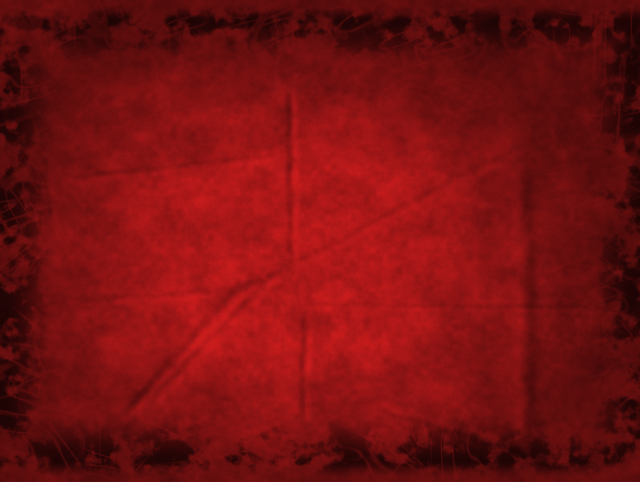
Give the GLSL for this texture, as a WebGL 1 fragment shader.

```glsl
precision highp float;
uniform vec2 u_resolution;

float hash(vec2 p) {
  vec3 q = fract(vec3(p.xyx) * 0.1031);
  q += dot(q, q.yzx + 33.33);
  return fract((q.x + q.y) * q.z);
}

float noise(vec2 p) {
  vec2 cell = floor(p);
  vec2 f = fract(p);
  f = f * f * (3.0 - 2.0 * f);
  float low = mix(hash(cell), hash(cell + vec2(1.0, 0.0)), f.x);
  float high = mix(hash(cell + vec2(0.0, 1.0)), hash(cell + 1.0), f.x);
  return mix(low, high, f.y);
}

mat2 rotation(float angle) {
  float c = cos(angle);
  float s = sin(angle);
  return mat2(c, s, -s, c);
}

float fbm(vec2 p) {
  float sum = 0.0;
  float weight = 0.5;
  mat2 turn = rotation(0.65);
  for (int i = 0; i < 5; i++) {
    sum += weight * noise(p);
    p = turn * p * 2.03 + 17.0;
    weight *= 0.5;
  }
  return sum / 0.97;
}

// Thin curved threads running in several directions
float fibers(vec2 p, float scale) {
  float sum = 0.0;
  vec2 bend = 0.025 * vec2(noise(p * 13.0), noise(p * 13.0 + 40.0));
  for (int i = 0; i < 5; i++) {
    float k = float(i);
    vec2 q = rotation(k * 1.26 + 0.3) * (p + bend) * scale;
    float n = noise(q * vec2(0.28, 1.0) + k * 31.0);
    float ridge = 1.0 - smoothstep(0.0, 0.11, abs(n - 0.5));
    sum += ridge * smoothstep(0.4, 0.75, noise(q * 0.22 + k * 19.0));
  }
  return min(sum, 1.5);
}

// Fold from a to b: a dark groove with a lit lip to its right
float crease(vec2 p, vec2 a, vec2 b, float width) {
  vec2 dir = normalize(b - a);
  float along = dot(p - a, dir);
  float side = dot(p - a, vec2(dir.y, -dir.x)) / width;
  side += 0.9 * (noise(p * 24.0) - 0.5);
  float ends = smoothstep(-0.01, 0.04, along)
             * (1.0 - smoothstep(-0.04, 0.01, along - length(b - a)));
  float groove = exp(-side * side);
  float lip = exp(-(side - 1.9) * (side - 1.9));
  return ends * (0.65 * lip - groove) * (0.6 + 0.7 * noise(p * 37.0));
}

float folds(vec2 p) {
  vec2 knot = vec2(0.603, 0.452);
  float f = 0.11 * crease(p, knot, vec2(0.597, 0.83), 0.007);
  f += 0.10 * crease(p, vec2(0.627, 0.11), vec2(0.629, 0.36), 0.007);
  f += 0.12 * crease(p, vec2(0.255, 0.14), vec2(0.49, 0.40), 0.009);
  f += 0.10 * crease(p, vec2(0.46, 0.385), knot, 0.008);
  f += 0.07 * crease(p, vec2(0.30, 0.155), vec2(0.56, 0.43), 0.008);
  f += 0.10 * crease(p, vec2(1.098, 0.66), vec2(1.105, 0.05), 0.014);
  f += 0.05 * crease(p, vec2(0.14, 0.378), vec2(0.46, 0.397), 0.006);
  f += 0.04 * crease(p, vec2(0.64, 0.37), vec2(1.25, 0.362), 0.005);
  f += 0.05 * crease(p, vec2(0.13, 0.63), vec2(0.58, 0.68), 0.006);
  f += 0.05 * crease(p, knot, vec2(1.08, 0.70), 0.007);
  f += 0.06 * crease(p, vec2(1.12, 0.05), vec2(0.78, 0.15), 0.007);
  f += 0.05 * crease(p, vec2(0.11, 0.49), vec2(0.09, 0.70), 0.006);
  return f;
}

// Rough dirt along the sides and just inside the top and bottom
float grimeBand(vec2 p, float aspect) {
  float side = min(p.x, aspect - p.x);
  float cap = min(p.y, 1.0 - p.y);
  float sides = 1.0 - smoothstep(0.01, 0.13, side);
  float caps = 1.0 - smoothstep(0.04, 0.15, cap);
  return max(sides, caps) * smoothstep(0.005, 0.045, cap);
}

void main() {
  vec2 uv = gl_FragCoord.xy / u_resolution;
  float aspect = u_resolution.x / u_resolution.y;
  vec2 p = vec2(uv.x * aspect, uv.y);

  // Broad glow fading into the border
  vec2 q = abs(uv - vec2(0.46, 0.45)) / vec2(0.51, 0.53);
  float radius = pow(pow(q.x, 2.5) + pow(q.y, 2.5), 0.4);
  float cloud = fbm(p * 6.0 + 3.0);
  float tone = mix(0.69, 0.36, smoothstep(0.25, 1.03, radius + 0.25 * (cloud - 0.5)));

  // Mottled cloth
  float mottle = fbm(p * vec2(17.0, 21.0) + 9.0);
  float grain = fbm(p * 75.0);
  tone *= 1.0 + 0.42 * (mottle - 0.5) + 0.24 * (grain - 0.5) + 0.18 * (cloud - 0.5);
  float threads = fibers(p, 42.0);
  tone += 0.025 * threads * smoothstep(0.3, 0.9, radius);
  tone += folds(p) * (1.0 - 0.5 * smoothstep(0.7, 1.1, radius));

  // Dark flakes crossed by pale threads
  float band = grimeBand(p, aspect);
  float flakes = 0.5 * fbm(p * 11.0 + 21.0) + 0.5 * fbm(p * 42.0 + 5.0);
  float grime = band * smoothstep(0.43, 0.60, flakes + 0.08 * (band - 0.5));
  grime *= 1.0 - 0.5 * min(threads, 1.0);
  tone = mix(tone, 0.08, 0.85 * grime);

  tone = clamp(tone, 0.04, 0.78);
  gl_FragColor = vec4(tone, tone * 0.135, tone * 0.14, 1.0);
}
```
